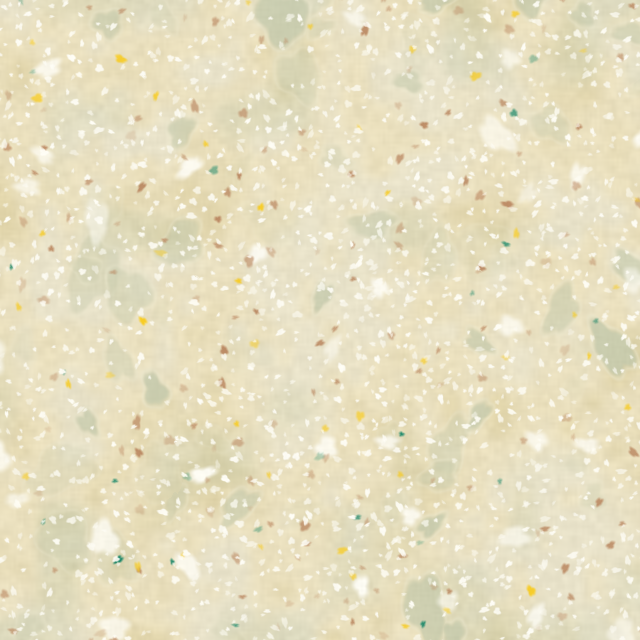
Give the GLSL for this texture, as a WebGL 1 fragment shader.

```glsl
precision highp float;
uniform vec2 u_resolution;

// Colours
const vec3 CREAM = vec3(0.918, 0.878, 0.745);
const vec3 TAN = vec3(0.880, 0.832, 0.665);
const vec3 MILK = vec3(0.912, 0.888, 0.790);
const vec3 SAGE = vec3(0.770, 0.790, 0.675);
const vec3 RIM = vec3(0.910, 0.900, 0.800);
const vec3 WHITE = vec3(0.995, 0.990, 0.960);
const vec3 BROWN = vec3(0.740, 0.550, 0.400);
const vec3 YELLOW = vec3(0.970, 0.800, 0.140);
const vec3 GREEN = vec3(0.080, 0.520, 0.400);

// Smallest and largest grain radius, in canvas heights
const vec2 PEBBLE_SIZE = vec2(0.020, 0.050);
const vec2 STONE_SIZE = vec2(0.013, 0.027);
const vec2 CHIP_SIZE = vec2(0.0024, 0.0062);
const vec2 SPECK_SIZE = vec2(0.0035, 0.0078);

// Edge softness, in canvas heights
const float PEBBLE_BLUR = 0.005;
const float STONE_BLUR = 0.006;
const float CHIP_BLUR = 0.0011;
const float SPECK_BLUR = 0.0022;

const float WEAVE = 0.014;
const float MOTTLE = 0.035;

vec4 hash(vec3 p) {
  vec4 q = fract(p.xyzx * vec4(0.1031, 0.1030, 0.0973, 0.1099));
  q += dot(q, q.wzxy + 33.33);
  return fract((q.xxyz + q.yzzw) * q.zywx);
}

float noise(vec2 p, float seed) {
  vec2 i = floor(p), f = fract(p);
  f = f * f * (3.0 - 2.0 * f);
  float low = mix(hash(vec3(i, seed)).x, hash(vec3(i + vec2(1, 0), seed)).x, f.x);
  float high = mix(hash(vec3(i + vec2(0, 1), seed)).x, hash(vec3(i + 1.0, seed)).x, f.x);
  return mix(low, high, f.y);
}

// Distance to the nearest scattered grain (x) and its random value (y)
vec2 grains(vec2 uv, float cells, float share, vec2 size, float seed) {
  vec2 home = floor(uv * cells);
  vec2 nearest = vec2(1.0, 0.0);
  for (int y = -1; y <= 1; y++) {
    for (int x = -1; x <= 1; x++) {
      vec2 cell = home + vec2(x, y);
      vec4 place = hash(vec3(cell, seed));
      vec4 form = hash(vec3(cell, seed + 17.0));
      float cluster = 0.5 + noise(cell * 0.23, seed + 5.0);
      if (place.z > share * cluster) continue;
      float turn = form.x * 6.2832;
      float c = cos(turn), s = sin(turn);
      vec2 p = mat2(c, s, -s, c) * (uv - (cell + place.xy) / cells);
      float stretch = mix(1.0, 1.4, form.y);
      p *= vec2(1.0 / stretch, stretch);
      float angle = atan(p.y, p.x);
      float outline = 1.0 + 0.14 * cos(3.0 * angle + 6.28 * form.w)
                          + 0.08 * cos(5.0 * angle + 15.0 * form.y);
      float radius = mix(size.x, size.y, form.z * form.z);
      float d = length(p) - radius * outline;
      if (d < nearest.x) nearest = vec2(d, form.w);
    }
  }
  return nearest;
}

float cover(float d, float blur) {
  float edge = blur + 0.5 / min(u_resolution.x, u_resolution.y);
  return 1.0 - smoothstep(-edge, edge, d);
}

// Translucent pebble with a faint pale rim
vec3 addPebbles(vec3 color, vec2 uv, float cells, float share, float seed) {
  vec2 g = grains(uv, cells, share, PEBBLE_SIZE, seed);
  float body = cover(g.x + 0.004, PEBBLE_BLUR) * mix(0.12, 0.85, g.y * g.y);
  float rim = cover(abs(g.x) - 0.002, 0.003) * mix(0.15, 0.5, g.y);
  color = mix(color, SAGE, body);
  return mix(color, RIM, rim);
}

vec3 addGrains(vec3 color, vec3 tint, vec2 g, float blur, float faintest) {
  return mix(color, tint, cover(g.x, blur) * mix(faintest, 1.0, g.y));
}

void main() {
  vec2 uv = gl_FragCoord.xy / min(u_resolution.x, u_resolution.y);

  // Cloudy ground
  float cloud = 0.6 * noise(uv * 9.0, 1.0) + 0.4 * noise(uv * 27.0, 2.0);
  vec3 color = mix(TAN, CREAM, smoothstep(0.1, 0.5, cloud));
  color = mix(color, MILK, smoothstep(0.45, 0.8, cloud));
  color = mix(color, SAGE, 0.35 * smoothstep(0.5, 0.9, noise(uv * 11.0, 3.0)));
  color += MOTTLE * (noise(uv * 95.0, 4.0) - 0.5);

  // Large inclusions
  color = addPebbles(color, uv, 7.0, 0.50, 11.0);
  color = addPebbles(color, uv, 9.0, 0.40, 23.0);
  color = addGrains(color, WHITE, grains(uv, 7.0, 0.48, STONE_SIZE, 31.0), STONE_BLUR, 0.45);

  // Coloured specks
  color = addGrains(color, BROWN, grains(uv, 19.0, 0.42, SPECK_SIZE, 43.0), SPECK_BLUR, 0.2);
  color = addGrains(color, YELLOW, grains(uv, 13.0, 0.25, SPECK_SIZE, 59.0), SPECK_BLUR, 0.4);
  color = addGrains(color, GREEN, grains(uv, 12.0, 0.21, SPECK_SIZE * 0.9, 67.0), SPECK_BLUR, 0.25);

  // White chips
  color = addGrains(color, WHITE, grains(uv, 42.0, 0.50, CHIP_SIZE, 71.0), CHIP_BLUR, 0.5);
  color = addGrains(color, WHITE, grains(uv, 53.0, 0.42, CHIP_SIZE * 0.9, 83.0), CHIP_BLUR, 0.4);

  // Fine weave
  float weave = noise(uv * vec2(260.0, 60.0), 91.0) + noise(uv * vec2(60.0, 260.0), 97.0) - 1.0;
  gl_FragColor = vec4(color + WEAVE * weave, 1.0);
}
```
